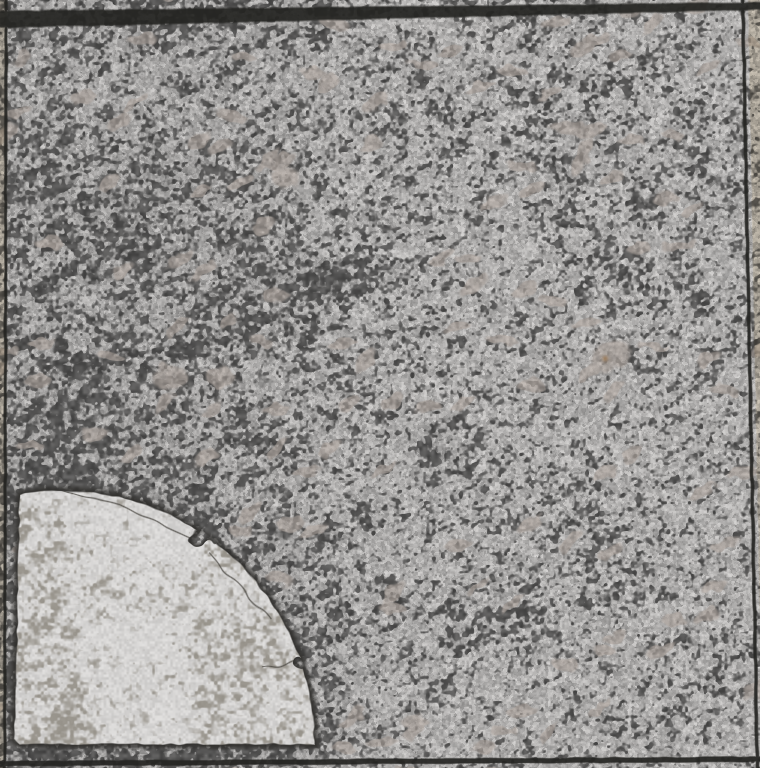
This texture is drawn by a WebGL 1 fragment shader. Its source:

```glsl
precision highp float;
// A square slab of speckled granite between dark joints, with a pale quarter-disc
// inlay in its lower left corner. Stone is layered value noise and cellular grains;
// joints, inlay and cracks are distance functions in units of the canvas height.
uniform vec2 u_resolution;

float hash(vec2 p) {
  vec3 q = fract(p.xyx * 0.1031);
  q += dot(q, q.yzx + 33.33);
  return fract((q.x + q.y) * q.z);
}

float noise(vec2 p) {
  vec2 i = floor(p), f = fract(p);
  f = f * f * (3.0 - 2.0 * f);
  return mix(mix(hash(i), hash(i + vec2(1.0, 0.0)), f.x),
             mix(hash(i + vec2(0.0, 1.0)), hash(i + 1.0), f.x), f.y);
}

float fbm(vec2 p) {
  float sum = 0.0, amp = 0.5;
  for (int i = 0; i < 4; i++) {
    sum += amp * noise(p);
    p = p * 2.03 + 17.3;
    amp *= 0.5;
  }
  return sum / 0.9375;
}

vec2 rotate(vec2 p, float a) {
  float c = cos(a), s = sin(a);
  return vec2(c * p.x + s * p.y, c * p.y - s * p.x);
}

float below(float edge, float x, float soft) {
  return 1.0 - smoothstep(edge - soft, edge + soft, x);
}

float band(float x, float lo, float hi, float soft) {
  return below(hi, x, soft) * (1.0 - below(lo, x, soft));
}

float glow(vec2 p, vec2 center, float radius) {
  vec2 d = (p - center) / radius;
  return exp(-dot(d, d));
}

float segment(vec2 p, vec2 a, vec2 b) {
  vec2 d = b - a;
  return length(p - a - d * clamp(dot(p - a, d) / dot(d, d), 0.0, 1.0));
}

float blob(vec2 p, vec2 center, vec2 halfSize, float angle) {
  return 1.0 - smoothstep(0.75, 1.1, length(rotate(p - center, angle) / halfSize));
}

// Random brightness per irregular mineral grain.
float grainTone(vec2 p) {
  vec2 cell = floor(p);
  float nearest = 9.0, tone = 0.0;
  for (int j = -1; j <= 1; j++) for (int i = -1; i <= 1; i++) {
    vec2 id = cell + vec2(float(i), float(j));
    vec2 d = id + vec2(hash(id), hash(id + 71.0)) - p;
    float dist = dot(d, d);
    if (dist < nearest) { nearest = dist; tone = hash(id + 133.0); }
  }
  return tone;
}

// Scattered elongated feldspar crystals, with a few larger ones.
float crystals(vec2 p) {
  vec2 w = p + 0.009 * (vec2(noise(p * 95.0), noise(p * 95.0 + 40.0)) - 0.5);
  vec2 cell = floor(w * 19.0);
  float mask = 0.0;
  for (int j = -1; j <= 1; j++) for (int i = -1; i <= 1; i++) {
    vec2 id = cell + vec2(float(i), float(j));
    float r = hash(id + 5.0);
    vec2 center = (id + vec2(hash(id + 11.0), hash(id + 29.0))) / 19.0;
    vec2 size = vec2(0.009 + 0.013 * r, 0.006 + 0.004 * hash(id + 47.0));
    mask = max(mask, step(0.58, r) * blob(w, center, size, 1.2 * hash(id + 61.0) - 0.3));
  }
  mask = max(mask, blob(w, vec2(0.222, 0.510), vec2(0.022, 0.018), 0.1));
  mask = max(mask, blob(w, vec2(0.288, 0.508), vec2(0.020, 0.015), 0.0));
  mask = max(mask, blob(w, vec2(0.372, 0.768), vec2(0.020, 0.016), -0.3));
  mask = max(mask, blob(w, vec2(0.742, 0.831), vec2(0.030, 0.010), -0.1));
  mask = max(mask, blob(w, vec2(0.757, 0.797), vec2(0.028, 0.010), 1.2));
  return max(mask, blob(w, vec2(0.795, 0.536), vec2(0.032, 0.021), 0.4));
}

vec3 granite(vec2 p, float shade) {
  vec2 q = rotate(p, 0.4);
  float s = 0.36 * noise(q * vec2(150.0, 195.0)) + 0.36 * noise(p * 255.0 + 3.0)
          + 0.28 * noise(q * vec2(62.0, 95.0) + 9.0);
  s += 0.26 * (fbm(q * vec2(6.0, 12.0)) - 0.5) + shade;
  float light = 0.52 + 0.16 * grainTone(p * 215.0) + 0.16 * noise(p * 330.0) + 0.35 * shade;
  float dark = 0.25 + 0.16 * noise(p * 190.0 + 31.0);
  float tone = mix(dark, light, smoothstep(0.33, 0.54, s));
  vec3 stone = tone * vec3(1.0, 0.992, 0.985);
  vec3 feldspar = vec3(0.665, 0.63, 0.605) * (0.85 + 0.28 * noise(p * 230.0));
  return mix(stone, feldspar, 0.68 * crystals(p));
}

// Signed distance to the chipped quarter disc.
float inlay(vec2 p) {
  vec2 w = p + 0.013 * (vec2(noise(p * 85.0), noise(p * 85.0 + 50.0)) - 0.5);
  float d = length(p - vec2(0.081, 0.0325)) - 0.328;
  d = max(d, max(mix(0.018, 0.026, p.y / 0.36) - p.x, 0.031 - p.y));
  d = max(d, (0.057 - p.x - p.y) * 0.707);
  d = max(d, 0.013 - length((w - vec2(0.264, 0.300)) * vec2(0.8, 1.1)));
  d = max(d, 0.009 - length(w - vec2(0.388, 0.138)));
  return d + 0.003 * (noise(p * 90.0) - 0.5);
}

float cracks(vec2 p) {
  p += 0.006 * (vec2(noise(p * 55.0), noise(p * 55.0 + 20.0)) - 0.5);
  float d = segment(p, vec2(0.072, 0.364), vec2(0.156, 0.342));
  d = min(d, segment(p, vec2(0.156, 0.342), vec2(0.250, 0.300)));
  d = min(d, segment(p, vec2(0.272, 0.280), vec2(0.310, 0.238)));
  d = min(d, segment(p, vec2(0.310, 0.238), vec2(0.353, 0.193)));
  return min(d, segment(p, vec2(0.385, 0.138), vec2(0.343, 0.130)));
}

vec3 plaster(vec2 p) {
  float stain = fbm(p * 13.0 + 4.0) + 0.14 * below(0.10, p.x, 0.12) + 0.08 * below(0.08, p.y, 0.08);
  float speck = smoothstep(0.58, 0.86, 0.32 * noise(p * 235.0) + 0.28 * noise(p * 110.0) + 0.55 * stain);
  vec3 base = vec3(0.835, 0.83, 0.825) + 0.10 * (noise(p * 300.0) - 0.5);
  return mix(base, vec3(0.52, 0.50, 0.46), 0.75 * speck);
}

void main() {
  vec2 p = gl_FragCoord.xy / u_resolution.y;
  float px = 1.0 / u_resolution.y;

  // Broad weathering: darker left side and a few damp spots.
  float shade = mix(-0.045, 0.03, smoothstep(0.2, 0.62, p.x));
  shade -= 0.07 * glow(p, vec2(0.13, 0.71), 0.08) + 0.08 * glow(p, vec2(0.33, 0.65), 0.07);
  shade -= 0.08 * glow(p, vec2(0.08, 0.48), 0.06) + 0.17 * glow(p, vec2(0.56, 0.41), 0.03);
  shade -= 0.12 * glow(p, vec2(0.625, 0.72), 0.02);
  float d = inlay(p);
  shade -= 0.11 * exp(-max(d, 0.0) / 0.022);
  vec3 color = granite(p, shade);
  color = mix(color, vec3(0.55, 0.36, 0.16), 0.5 * glow(p, vec2(0.788, 0.533), 0.004));

  // Inlay, its shadowed gap and fine cracks.
  color = mix(color, vec3(0.18, 0.175, 0.165), 0.85 * below(0.005, d, 0.005));
  vec3 pale = mix(plaster(p), vec3(0.28, 0.27, 0.25), 0.8 * below(0.0008, cracks(p), px));
  color = mix(color, pale, below(0.0, d, px));

  // Slightly skewed joints around the slab.
  float rough = 0.0015 * (noise(p * 60.0) - 0.5);
  float along = p.x / 0.987;
  float left = mix(0.007, 0.009, p.y) + rough, right = mix(0.986, 0.973, p.y) + rough;
  float bottom = mix(0.009, 0.015, along) + rough, top = mix(0.9635, 0.987, along) + rough;
  right = mix(0.993, 0.974, p.y) + rough;
  float outside = max(below(left, p.x, px), 1.0 - below(right, p.x, px));
  color = mix(color, color * vec3(0.96, 0.93, 0.87), outside);
  float joint = max(band(p.x, left - 0.003, left + 0.001, px), band(p.x, right - 0.009, right - 0.0045, px));
  joint = max(joint, band(p.y, bottom - 0.007, bottom, px));
  joint = max(joint, band(p.y, top, mix(0.986, 0.997, along) + rough, 1.5 * px));
  color = mix(color, vec3(0.14, 0.14, 0.13), 0.92 * joint);
  gl_FragColor = vec4(color, 1.0);
}
```
